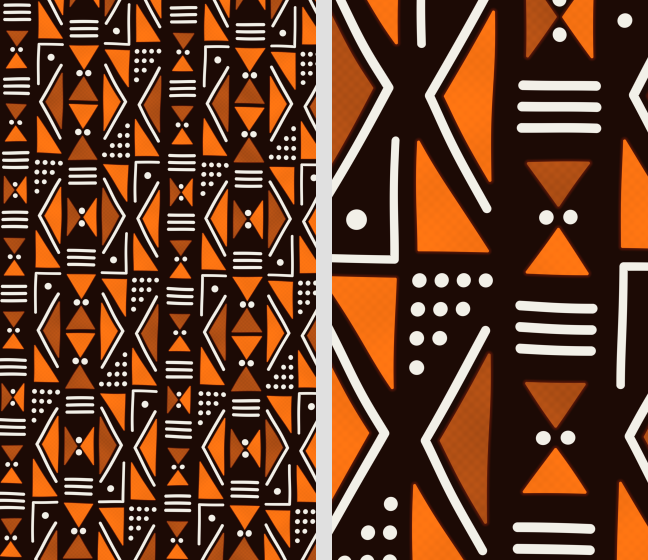
Left, the full canvas; right, a detail of the centre.
A Shadertoy shader for this pattern:

```glsl
// Mud-cloth style print: columns of hourglasses, stripes, chevrons, brackets and dots on dark cloth.

const vec3 CLOTH  = vec3(0.11, 0.04, 0.02);
const vec3 RIM    = vec3(0.32, 0.08, 0.03);
const vec3 ORANGE = vec3(0.98, 0.45, 0.07);
const vec3 BROWN  = vec3(0.69, 0.31, 0.08);
const vec3 WHITE  = vec3(0.95, 0.94, 0.91);

const float CANVAS_HEIGHT = 768.0; // design units from top to bottom
const float COLUMN_PERIOD = 228.0;
const float NARROW_PERIOD = 284.5;
const float PANEL_PERIOD  = 157.0;
const float WIDE_PERIOD   = 2.0 * PANEL_PERIOD;

float wrap(float x, float period) { return x - period * round(x / period); }

float cross2(vec2 a, vec2 b) { return a.x * b.y - a.y * b.x; }

float segment(vec2 p, vec2 a, vec2 b) {
    vec2 ab = b - a;
    return length(p - a - ab * clamp(dot(p - a, ab) / dot(ab, ab), 0.0, 1.0));
}

// Signed distance to a triangle with slightly rounded corners
float triangle(vec2 p, vec2 a, vec2 b, vec2 c) {
    float d = min(segment(p, a, b), min(segment(p, b, c), segment(p, c, a)));
    float turn = sign(cross2(b - a, c - a));
    float inside = min(cross2(b - a, p - a), min(cross2(c - b, p - b) * 1.0, cross2(a - c, p - c)) );
    if (turn < 0.0)
        inside = -max(cross2(b - a, p - a), max(cross2(c - b, p - b), cross2(a - c, p - c)));
    return (inside > 0.0 ? -d : d) - 0.7;
}

float stripes(vec2 p, float halfWidth) {
    const float SPACING = 9.7;
    p.y -= SPACING * clamp(round(p.y / SPACING), -1.0, 1.0);
    return segment(p, vec2(-halfWidth, 0.0), vec2(halfWidth, 0.0)) - 2.2;
}

// Motifs return distances for (orange, brown, white) ink
vec3 hourglass(vec2 p, float halfBase, float halfLength, float gap, float spread, float dotRadius) {
    vec2 apex = vec2(0.0, gap), corner = vec2(halfBase, halfLength);
    float upper = triangle(p, -corner, vec2(halfBase, -halfLength), -apex);
    float lower = triangle(p, corner, vec2(-halfBase, halfLength), apex);
    float dots = length(vec2(abs(p.x) - spread, p.y)) - dotRadius;
    return vec3(upper, lower, dots);
}

float bracket(vec2 p) {
    vec2 corner = vec2(-16.0, -75.0);
    float arms = min(segment(p, corner, vec2(16.0, -75.0)), segment(p, corner, vec2(-16.0, -21.0))) - 1.9;
    return min(arms, length(p - vec2(1.0, -57.0)) - 4.7);
}

float dotCorner(vec2 p) {
    float d = 1e3;
    for (int row = 0; row < 4; row++)
        for (int i = 0; i < 4 - row; i++)
            d = min(d, length(p - vec2(-16.0 + 10.3 * float(i), -70.0 + 13.2 * float(row))) - 3.3);
    return d;
}

vec3 chevronPanel(vec2 p, bool hasBracket, bool isBrown) {
    vec2 tip = vec2(-12.5, 3.0);
    float chevron = min(segment(p, tip, vec2(15.0, -47.0)), segment(p, tip, vec2(15.0, 53.0))) - 2.1;
    float core = triangle(p, vec2(16.5, -36.0), vec2(16.5, 40.0), vec2(-5.0, 3.0));
    float foot = triangle(p, vec2(-16.5, 24.0), vec2(-16.5, 73.0), vec2(15.5, 73.0));
    float white = min(chevron, hasBracket ? bracket(p) : dotCorner(p));
    return isBrown ? vec3(foot, core, white) : vec3(min(foot, core), 1e3, white);
}

// Panels alternate down the column; facing -1 turns them half around
vec3 panelColumn(vec2 p, float facing, bool bracketFirst, bool brownFirst) {
    bool first = mod(round(p.y / PANEL_PERIOD), 2.0) < 0.5;
    vec2 q = facing * vec2(p.x, wrap(p.y, PANEL_PERIOD));
    return chevronPanel(q, first == bracketFirst, first == brownFirst);
}

vec3 narrowColumn(vec2 p) {
    p.y = wrap(p.y, NARROW_PERIOD);
    float away = abs(p.y);
    vec3 ink = hourglass(p.yx, 18.0, 15.0, 2.0, 8.0, 3.3).yxz;
    ink = min(ink, hourglass(vec2(p.x, p.y - 92.0 * sign(p.y)), 13.5, 25.0, 5.5, 5.5, 3.3).yxz);
    float bars = min(stripes(vec2(p.x, away - 41.0), 16.5), stripes(vec2(p.x, away - 0.5 * NARROW_PERIOD), 16.5));
    return min(ink, vec3(1e3, 1e3, bars));
}

vec3 wideColumn(vec2 p) {
    float y = wrap(p.y, WIDE_PERIOD);
    float between = wrap(p.y - PANEL_PERIOD, WIDE_PERIOD);
    vec3 ink = hourglass(vec2(p.x, y - 40.5 * sign(y)), 19.5, 37.0, 6.0, 6.0, 4.4);
    ink = min(ink, hourglass(vec2(between, p.x), 25.0, 19.5, 3.0, 8.5, 4.4).yxz);
    return min(ink, vec3(1e3, 1e3, stripes(vec2(p.x, abs(y) - 101.0), 17.5)));
}

// Layered sines: slow, uneven drift in -1..1
float drift(vec2 p) {
    return 0.5 * sin(p.x + 1.7 * sin(p.y * 0.7)) + 0.5 * sin(1.3 * p.y + 1.9 * sin(p.x * 0.6));
}

vec2 column(vec2 p, vec2 origin) { return vec2(wrap(p.x - origin.x, COLUMN_PERIOD), p.y - origin.y); }

void mainImage(out vec4 fragColor, in vec2 fragCoord) {
    float pixel = CANVAS_HEIGHT / iResolution.y;
    vec2 p = vec2(fragCoord.x, iResolution.y - fragCoord.y) * pixel;

    // Slight tilt of the cloth and hand-cut wobble
    vec2 q = p + vec2(0.012 * p.y, -0.015 * p.x);
    q += 0.7 * vec2(drift(p * 0.06), drift(p.yx * 0.06 + 4.0));

    vec3 ink = narrowColumn(column(q, vec2(24.0, 260.0)));
    ink = min(ink, panelColumn(column(q, vec2(70.0, 135.0)), 1.0, true, true));
    ink = min(ink, wideColumn(column(q, vec2(116.0, 139.0))));
    ink = min(ink, panelColumn(column(q, vec2(161.0, 140.0)), -1.0, false, false));
    ink = min(ink, panelColumn(column(q, vec2(204.5, 137.5)), 1.0, false, true));

    // Print the inks, with a dark bleed around the warm ones
    vec3 cover = smoothstep(0.7 * pixel, -0.7 * pixel, ink);
    float bleed = smoothstep(1.8, 0.0, min(ink.x, ink.y));
    float mottle = 1.0 + 0.05 * drift(p * 0.11) + 0.03 * sin(p.x * 1.2) * sin(p.y * 1.2);
    vec3 color = mix(CLOTH, RIM, bleed);
    color = mix(color, ORANGE * mix(1.0, mottle, 0.5), cover.x);
    color = mix(color, BROWN * mottle, cover.y);
    color = mix(color, WHITE, cover.z);
    fragColor = vec4(color, 1.0);
}
```
